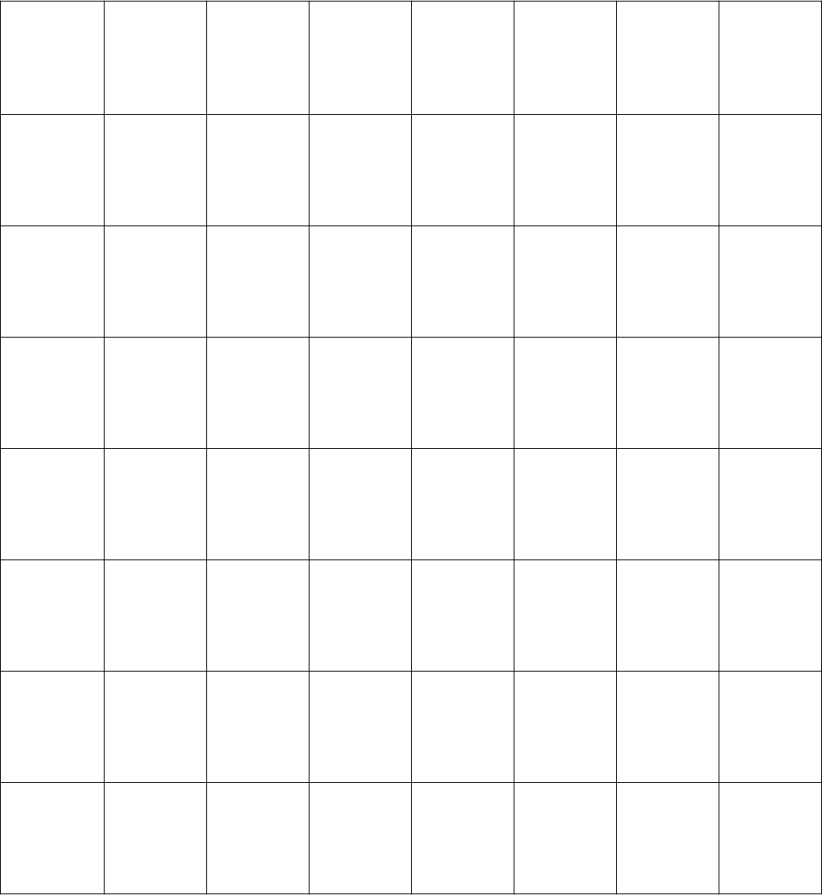
Write a Shadertoy shader that draws this pattern.

```glsl
// Thin grey 8 by 8 ruled grid on white, with a slightly larger first column and top row.
#define CELLS 8.0
#define PITCH vec2(0.12465, 0.12425)     // line spacing as a share of the canvas
#define GRID_START vec2(0.00212, 0.0024) // where the even spacing begins, lower left
#define OUTER_EDGE vec2(0.00071, 0.9987) // left and top border lines
#define LINE_WIDTH 0.00101               // share of the canvas width
#define PAPER vec3(1.0)
#define INK vec3(0.0)

// Share of each pixel covered by a span, per axis, by exact box overlap.
vec2 spanCoverage(vec2 pixel, vec2 start, vec2 end) {
    return clamp(min(pixel + 0.5, end) - max(pixel - 0.5, start), 0.0, 1.0);
}

vec2 lineCoverage(vec2 pixel, vec2 center, float width) {
    return spanCoverage(pixel, center - 0.5 * width, center + 0.5 * width);
}

void mainImage(out vec4 fragColor, in vec2 fragCoord) {
    vec2 size = iResolution.xy;
    float width = LINE_WIDTH * size.x;

    // Evenly spaced lines; the left and top borders are placed separately.
    vec2 index = floor((fragCoord / size - GRID_START) / PITCH + 0.5);
    index = clamp(index, vec2(1.0, 0.0), vec2(CELLS, CELLS - 1.0));
    vec2 ruled = lineCoverage(fragCoord, (GRID_START + index * PITCH) * size, width);

    // Border lines of the wider column and taller row.
    vec2 border = lineCoverage(fragCoord, OUTER_EDGE * size, width);
    vec2 ink = max(ruled, border);

    // Lines stop at the frame instead of running past it.
    vec2 frameLow = vec2(OUTER_EDGE.x, GRID_START.y) * size - 0.5 * width;
    vec2 frameHigh = vec2(GRID_START.x + CELLS * PITCH.x, OUTER_EDGE.y) * size + 0.5 * width;
    ink *= spanCoverage(fragCoord, frameLow, frameHigh).yx;

    float coverage = 1.0 - (1.0 - ink.x) * (1.0 - ink.y);
    fragColor = vec4(mix(PAPER, INK, coverage), 1.0);
}
```
